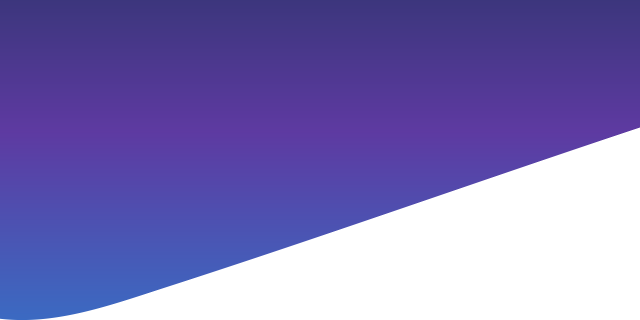
Write a Shadertoy shader that draws this background.

```glsl
// Indigo-violet-blue vertical gradient above a white hill with a curved foot.

const vec3 INDIGO = vec3(0.236, 0.212, 0.490);
const vec3 VIOLET = vec3(0.367, 0.227, 0.632);
const vec3 BLUE   = vec3(0.232, 0.416, 0.760);
const vec3 WHITE  = vec3(1.0);

const float VIOLET_HEIGHT = 0.59;

// Edge knots: x as a share of the width, y of the height, slope dy/dx
const vec3 EDGE_START = vec3(0.0,   0.0039, -0.24);
const vec3 EDGE_BEND  = vec3(0.2604, 0.1029, 0.645);
const vec3 EDGE_END   = vec3(1.0,   0.6016,  0.665);

// Cubic Hermite curve between two knots
float hermite(vec3 a, vec3 b, float x) {
    float span = b.x - a.x;
    float t = (x - a.x) / span;
    float s = 1.0 - t;
    return s * s * ((1.0 + 2.0 * t) * a.y + t * span * a.z)
         + t * t * ((1.0 + 2.0 * s) * b.y - s * span * b.z);
}

float edgeHeight(float x) {
    return x < EDGE_BEND.x ? hermite(EDGE_START, EDGE_BEND, x)
                           : hermite(EDGE_BEND, EDGE_END, x);
}

vec3 skyColor(float y) {
    return y > VIOLET_HEIGHT
        ? mix(VIOLET, INDIGO, (y - VIOLET_HEIGHT) / (1.0 - VIOLET_HEIGHT))
        : mix(BLUE, VIOLET, y / VIOLET_HEIGHT);
}

void mainImage(out vec4 fragColor, in vec2 fragCoord) {
    vec2 uv = fragCoord / iResolution.xy;

    // Antialiased coverage above the edge
    float pixel = 1.0 / iResolution.y;
    float coverage = clamp((uv.y - edgeHeight(uv.x)) / pixel + 0.5, 0.0, 1.0);

    fragColor = vec4(mix(WHITE, skyColor(uv.y), coverage), 1.0);
}
```
